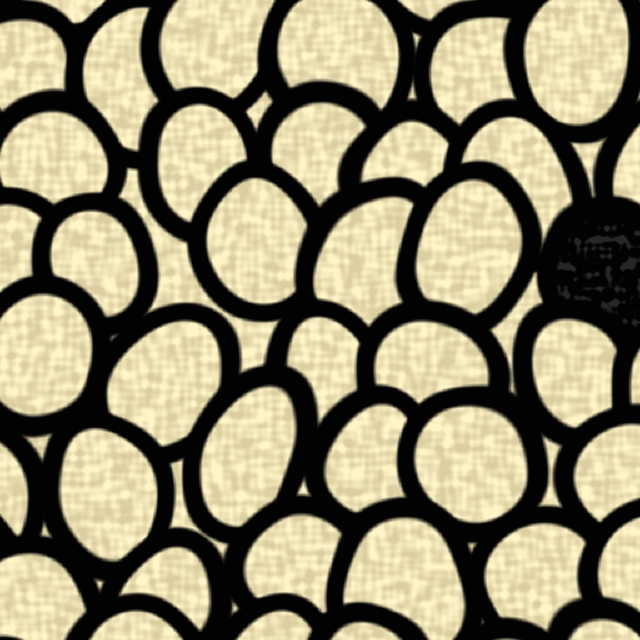
Write a three.js fragment shader that draws this pattern.

```glsl
// Overlapping rounded cream stones with thick black outlines on a linen weave.
varying vec2 vUv;

const vec2 CELL = vec2(0.19, 0.165);           // mean stone spacing
const float HALF_LINE = 0.0155;                // half the outline width
const float SOFT = 0.0042;                     // edge softness
const vec2 DARK_STONE = vec2(4.0, 3.0);        // cell of the one black stone
const vec3 INK = vec3(0.008, 0.008, 0.007);
const vec3 CREAM_SHADE = vec3(0.86, 0.81, 0.635);
const vec3 CREAM_LIGHT = vec3(1.0, 0.96, 0.78);
const vec3 DARK_THREAD = vec3(0.15, 0.15, 0.14);

vec2 hash2(vec2 p) {
  vec2 q = vec2(dot(p, vec2(127.1, 311.7)), dot(p, vec2(269.5, 183.3)));
  return fract(sin(q) * 43758.55);
}

float cornerSlope(vec2 cell, vec2 f, vec2 corner) {
  float a = 6.2832 * hash2(cell + corner).x;
  return dot(vec2(cos(a), sin(a)), f - corner);
}

float gradientNoise(vec2 p) {
  vec2 i = floor(p);
  vec2 f = fract(p);
  vec2 u = f * f * f * (f * (f * 6.0 - 15.0) + 10.0);
  float low = mix(cornerSlope(i, f, vec2(0.0)), cornerSlope(i, f, vec2(1.0, 0.0)), u.x);
  float high = mix(cornerSlope(i, f, vec2(0.0, 1.0)), cornerSlope(i, f, vec2(1.0)), u.x);
  return mix(low, high, u.y);
}

// Approximate signed distance to an ellipse
float ellipseDistance(vec2 p, vec2 radii) {
  float k = length(p / radii);
  float slope = length(p / (radii * radii));
  return k * (k - 1.0) / max(slope, 0.001);
}

vec2 rotate(vec2 p, float a) {
  float c = cos(a);
  float s = sin(a);
  return vec2(c * p.x - s * p.y, s * p.x + c * p.y);
}

float below(float d, float edge, float soft) {
  return 1.0 - smoothstep(edge - soft, edge + soft, d);
}

// Signed distance to the stone that belongs to one cell
float stoneDistance(vec2 p, vec2 id, float shift) {
  vec2 jitter = (hash2(id) - 0.5) * 0.5;
  vec2 shape = hash2(id + 37.0);
  vec2 center = (id + vec2(shift + 0.5, 0.5) + jitter) * CELL;
  vec2 radii = mix(vec2(0.084, 0.095), vec2(0.110, 0.132), shape);
  float tilt = (hash2(id + 71.0).x - 0.5) * 1.1;
  return ellipseDistance(rotate(p - center, tilt), radii);
}

// Lower rows lie over upper ones; returns ink amount and darkness of the fill
vec2 paintStones(vec2 p, float halfLine, float soft) {
  vec2 paint = vec2(0.0);
  for (int r = 0; r < 3; r++) {
    float row = floor(p.y / CELL.y) + 1.0 - float(r);
    float shift = 0.5 * mod(row, 2.0);
    float column = floor(p.x / CELL.x - shift);
    for (int c = 0; c < 3; c++) {
      vec2 id = vec2(column + float(c) - 1.0, row);
      float d = stoneDistance(p, id, shift);
      float isDark = 1.0 - step(0.5, distance(id, DARK_STONE));
      paint.x = mix(paint.x, 1.0, below(d, halfLine, soft));
      paint.x = mix(paint.x, 0.0, below(d, -halfLine, soft));
      paint.y = mix(paint.y, isDark, below(d, 0.0, soft));
    }
  }
  return paint;
}

// Crossed threads from noise stretched along each axis
float weave(vec2 p, float fine, float coarse) {
  float upright = gradientNoise(p * vec2(fine, coarse));
  float level = gradientNoise(p * vec2(coarse, fine) + 19.0);
  return clamp(0.5 + 1.05 * (upright + level), 0.0, 1.0);
}

// Gently pulls points to a grid so that outlines step like cloth threads
vec2 threadStep(vec2 p, float count, float amount) {
  vec2 q = p * count;
  vec2 stepped = (floor(q) + smoothstep(0.0, 1.0, fract(q))) / count;
  return mix(p, stepped, amount);
}

void main() {
  // Uneven stone contours
  vec2 p = threadStep(vUv, 128.0, 0.6);
  vec2 wobble = vec2(gradientNoise(p * 6.0), gradientNoise(p * 6.0 + 43.0));
  vec2 paint = paintStones(p + 0.022 * wobble, HALF_LINE, SOFT);

  // Linen fill, then the outlines
  float thread = weave(vUv, 92.0, 28.0);
  vec3 cream = mix(CREAM_SHADE, CREAM_LIGHT, thread);
  vec3 dark = mix(INK, DARK_THREAD, smoothstep(0.55, 1.0, thread));
  vec3 color = mix(mix(cream, dark, paint.y), INK, paint.x);
  gl_FragColor = vec4(color, 1.0);
}
```
